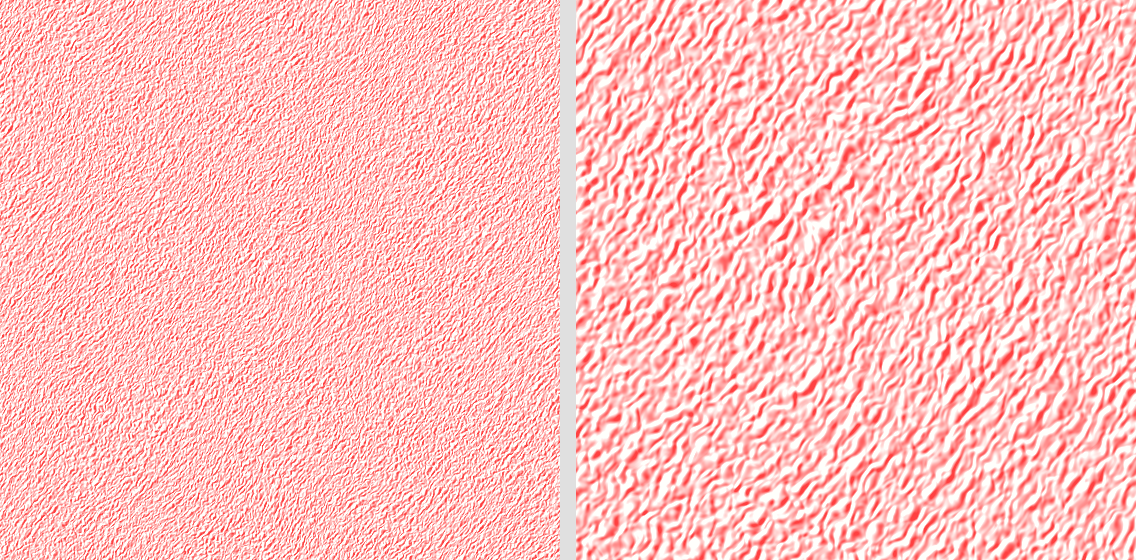
Left, the full canvas; right, a detail of the centre.
Give the GLSL for this texture, as a three.js fragment shader.

```glsl
// Fine wrinkled leather: thin red creases slanting up to the right between
// pale pebbles. A height field of folded, stretched gradient noise plus fine
// grain is lit from the side; its slope picks a colour from pale to red.

#define PAPER vec3(1.0, 1.0, 0.99)
#define CREASE vec3(1.0, 0.25, 0.25)
#define REDNESS 0.285            // mean position on the colour ramp
#define CONTRAST 0.33            // spread around that mean
#define SLANT_LOW 0.84           // angle of the long creases, radians
#define SLANT_STEEP 1.17         // angle of the short creases, radians
#define LIGHT_STEP 0.0009        // half the distance over which slope is taken
#define LONG_CELLS vec2(36.0, 108.0)   // cells per canvas: along, across
#define SHORT_CELLS vec2(75.0, 148.0)
#define GRAIN_CELLS vec2(190.0, 245.0)

varying vec2 vUv;

// Random unit gradient for one lattice point
vec2 gradientAt(vec2 cell) {
  vec3 h = fract(cell.xyx * vec3(0.1031, 0.1030, 0.0973));
  h += dot(h, h.yzx + 33.33);
  float angle = 6.28318 * fract((h.x + h.y) * h.z);
  return vec2(cos(angle), sin(angle));
}

// Gradient noise scaled to about unit variance
float noise(vec2 p) {
  vec2 cell = floor(p);
  vec2 f = p - cell;
  vec2 fade = f * f * f * (f * (f * 6.0 - 15.0) + 10.0);
  vec2 right = vec2(1.0, 0.0);
  vec2 up = vec2(0.0, 1.0);
  float bottom = mix(dot(gradientAt(cell), f),
                     dot(gradientAt(cell + right), f - right), fade.x);
  float top = mix(dot(gradientAt(cell + up), f - up),
                  dot(gradientAt(cell + 1.0), f - 1.0), fade.x);
  return mix(bottom, top, fade.y) / 0.216;
}

// Noise stretched along a slanted axis
float streaks(vec2 p, float slant, vec2 cells, float seed) {
  vec2 axis = vec2(cos(slant), sin(slant));
  vec2 local = vec2(dot(p, axis), dot(p, vec2(-axis.y, axis.x)));
  return noise(local * cells + seed);
}

// Folds noise into ridges that meet in narrow valleys
float fold(float n) {
  return sqrt(n * n + 0.03);
}

// Leather surface; the patch angle weighs long against short creases
float height(vec2 p, float patchAngle) {
  float longFolds = fold(streaks(p, SLANT_LOW, LONG_CELLS, 130.0));
  float shortFolds = fold(streaks(p, SLANT_STEEP, SHORT_CELLS, 310.0));
  float grain = streaks(p, 1.0, GRAIN_CELLS, 520.0);
  return 1.7 * cos(patchAngle) * longFolds
       + 1.5 * sin(patchAngle) * shortFolds + 0.6 * grain;
}

// Bends the creases: broad sweeps plus small wobbles
vec2 bend(vec2 p) {
  vec2 sweep = vec2(noise(p * 5.0 + 11.0), noise(p * 5.0 + 47.0));
  vec2 wobble = vec2(noise(p * 100.0 + 23.0), noise(p * 100.0 + 71.0));
  return p + 0.004 * sweep + 0.0006 * wobble;
}

void main() {
  vec2 p = bend(vUv);
  float patchAngle = 0.72 + 0.17 * noise(vUv * 6.0 + 5.0);

  // Side light across the creases: slope becomes shade
  float lightAngle = 0.5 * (SLANT_LOW + SLANT_STEEP);
  vec2 offset = LIGHT_STEP * vec2(sin(lightAngle), -cos(lightAngle));
  float slope = height(p - offset, patchAngle) - height(p + offset, patchAngle);

  float red = clamp(REDNESS + CONTRAST * slope, 0.0, 1.0);
  gl_FragColor = vec4(mix(PAPER, CREASE, red), 1.0);
}
```
